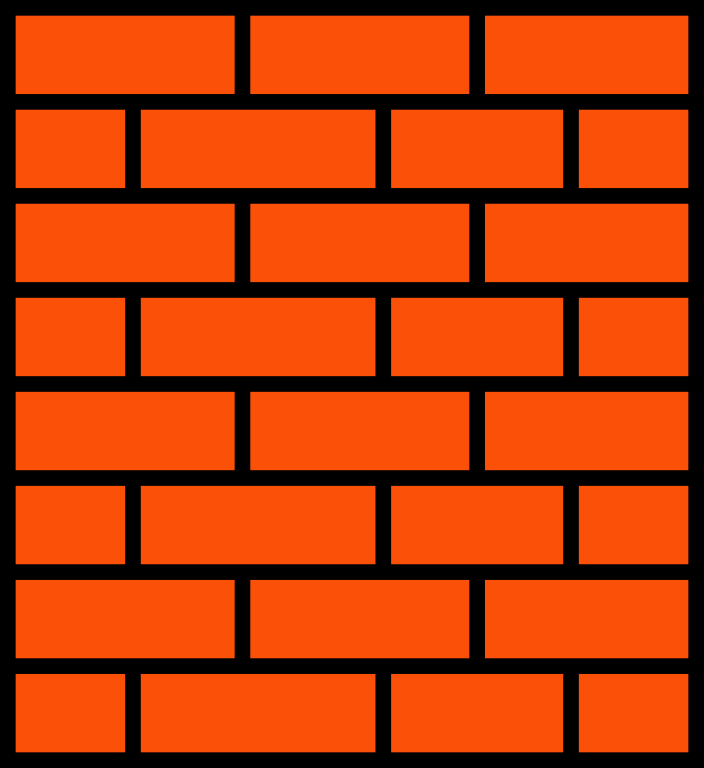
A WebGL 2 fragment shader for this texture:

```glsl
#version 300 es
precision highp float;
// Flat orange brick wall with thick black mortar: eight courses of two alternating layouts.

uniform vec2 u_resolution;
out vec4 fragColor;

// One unit is the mortar thickness; the wall is GRID units in size.
const vec2 GRID = vec2(45.0, 49.0);
const float COURSE_PITCH = 6.0;
const float MORTAR_HALF = 0.5;
const vec3 BRICK = vec3(0.985, 0.312, 0.03);
const vec3 MORTAR = vec3(0.0);

// Distance from x to the nearest of four joint centre lines.
float jointDistance(float x, vec4 joints) {
    vec4 d = abs(x - joints);
    return min(min(d.x, d.y), min(d.z, d.w));
}

// Antialiased coverage of a mortar line, given the distance to its centre.
float lineCoverage(float dist, float halfWidth, float pixel) {
    return clamp((halfWidth - dist) / pixel + 0.5, 0.0, 1.0);
}

// Distance to the horizontal bed joints, repeated once per course.
float bedDistance(float y, float pitch) {
    return abs(fract((y - MORTAR_HALF) / pitch + 0.5) - 0.5) * pitch;
}

void main() {
    vec2 p = gl_FragCoord.xy / u_resolution * GRID;
    vec2 pixel = GRID / u_resolution;

    // Even courses, counted from the bottom, have more and narrower bricks.
    float course = floor((p.y - MORTAR_HALF) / COURSE_PITCH);
    bool even = mod(course, 2.0) < 0.5;
    vec4 joints = even ? vec4(8.5, 24.5, 36.5, 44.5)
                       : vec4(15.5, 30.5, 44.5, 44.5);

    // The left border is shared by all courses.
    float upright = min(jointDistance(p.x, joints), abs(p.x - MORTAR_HALF));
    float bed = bedDistance(p.y, COURSE_PITCH);

    // A pixel is brick only where neither joint covers it.
    float brick = (1.0 - lineCoverage(upright, MORTAR_HALF, pixel.x))
                * (1.0 - lineCoverage(bed, MORTAR_HALF, pixel.y));

    // Keep the outer rim solid mortar.
    vec2 rim = step(vec2(MORTAR_HALF), p) * step(p, GRID - MORTAR_HALF);
    brick *= rim.x * rim.y;

    fragColor = vec4(mix(MORTAR, BRICK, brick), 1.0);
}
```
